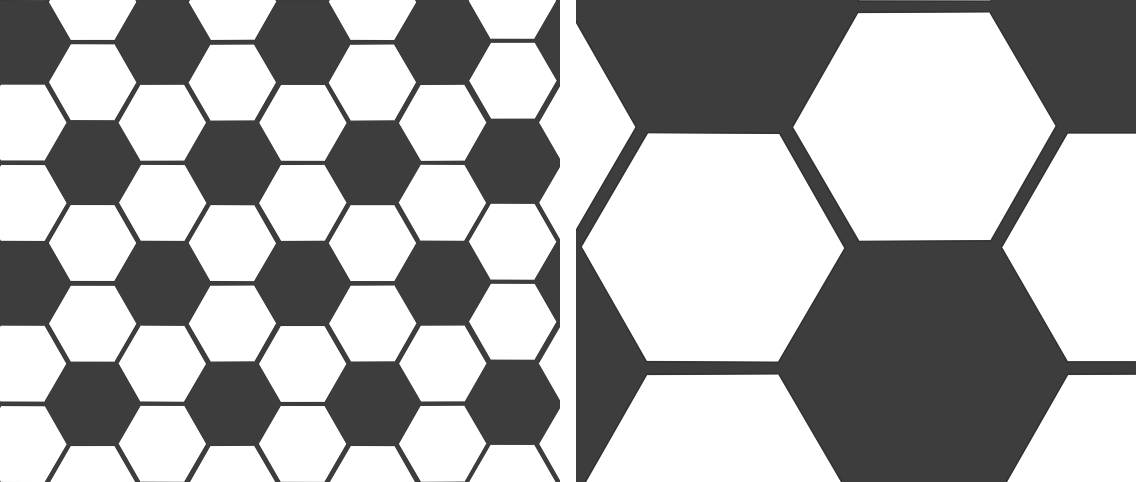
Left: the whole. Right: its middle third, enlarged.
A WebGL 1 fragment shader for this pattern:

```glsl
precision highp float;
// Flat-topped hexagon tiling: white tiles on charcoal, with every third cell
// of a column left empty so that it reads as a solid dark hexagon.
// Each pixel takes the nearest white tile; cell ids wrap so the sheet tiles.

uniform vec2 u_resolution;

#define GRID vec2(8.0, 6.0)          // columns and rows on the canvas (columns even, rows 3n)
#define ORIGIN vec2(0.323, 0.473)    // centre of the first cell, in cells
#define COLUMN_STEP 0.8727           // column spacing relative to row spacing
#define TILE_RADIUS 0.472            // centre to flat side, in row spacings
#define LOOSENESS 0.004              // random shift of a tile
#define TILT 0.006                   // random rotation of a tile, radians
#define LAST_COLUMN_LIFT 0.020       // slip of the rightmost column
#define RIM_WIDTH 0.007              // darker hairline around the tiles
#define WHITE vec3(1.0)
#define CHARCOAL vec3(0.24)
#define RIM_COLOR vec3(0.20)

float hash(vec2 p) {
  return fract(sin(dot(p, vec2(127.1, 311.7))) * 43758.5453);
}

// Whole-number modulo, safe against rounding at exact multiples
float wrap(float n, float period) {
  return floor(mod(n + 0.5, period));
}

// Distance to a hexagon with flat top and bottom
float hexagon(vec2 p, float radius) {
  p = abs(p);
  return max(p.y, dot(p, vec2(0.8660, 0.5))) - radius;
}

// Distance to the nearest white tile in one column
float columnTiles(vec2 q, float column) {
  float odd = wrap(column, 2.0);
  float columnId = wrap(column, GRID.x);
  float lift = LAST_COLUMN_LIFT * step(GRID.x - 1.5, columnId);
  float y = q.y - 0.5 * odd - lift;
  float row = floor(y + 0.5);
  if (wrap(row + 1.0 - odd, 3.0) < 0.5) return 1.0;   // empty dark cell

  // Slight hand-placed irregularity
  vec2 id = vec2(columnId, wrap(row, GRID.y));
  vec2 shift = vec2(hash(id + 3.1), hash(id + 17.7)) * 2.0 - 1.0;
  float angle = TILT * (hash(id + 41.3) * 2.0 - 1.0);
  vec2 local = vec2((q.x - column) * COLUMN_STEP, y - row) - LOOSENESS * shift;
  local += angle * vec2(-local.y, local.x);
  return hexagon(local, TILE_RADIUS);
}

void main() {
  vec2 q = gl_FragCoord.xy / u_resolution * GRID - ORIGIN;
  float pixel = GRID.y / u_resolution.y;

  // Nearest tile among the three closest columns
  float nearest = floor(q.x + 0.5);
  float d = 1.0;
  for (int i = -1; i <= 1; i++) {
    d = min(d, columnTiles(q, nearest + float(i)));
  }

  // Ground, hairline rim, then the tile itself
  float rim = 1.0 - smoothstep(-0.5 * pixel, 0.5 * pixel, d - RIM_WIDTH);
  float tile = 1.0 - smoothstep(-0.6 * pixel, 0.6 * pixel, d);
  vec3 color = mix(CHARCOAL, RIM_COLOR, rim);
  color = mix(color, WHITE, tile);
  gl_FragColor = vec4(color, 1.0);
}
```
